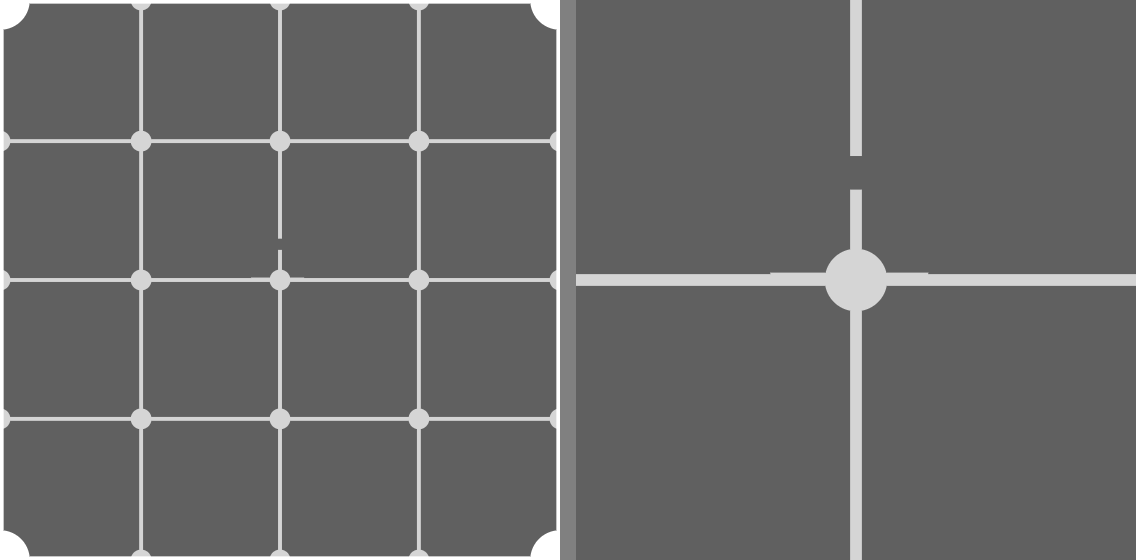
Left: the whole. Right: its middle third, enlarged.
This pattern is drawn by a three.js fragment shader. Its source:

```glsl
varying vec2 vUv;

const vec3 PAPER = vec3(1.0);
const vec3 PANEL = vec3(0.376);
const vec3 LINE = vec3(0.835);

const float PITCH = 0.248;
const float LINE_HALF = 0.0035;
const float DOT_RADIUS = 0.0186;
const float PANEL_HALF = 0.4935;
const float CORNER_RADIUS = 0.0532;

float boxDistance(vec2 p, vec2 center, vec2 halfSize) {
  vec2 d = abs(p - center) - halfSize;
  return length(max(d, 0.0)) + min(max(d.x, d.y), 0.0);
}

float circleDistance(vec2 p, vec2 center, float radius) {
  return length(p - center) - radius;
}

float coverage(float d, float pixel) {
  return clamp(0.5 - d / pixel, 0.0, 1.0);
}

// Nearest grid crossing; the outermost ones sit on the canvas border
vec2 nearestNode(vec2 p, float pitch) {
  vec2 index = clamp(floor((p - 0.5) / pitch + 0.5), -2.0, 2.0);
  vec2 onBorder = step(1.5, abs(index));
  return 0.5 + mix(index * pitch, sign(index) * 0.5, onBorder);
}

// Grid lines with a break above the center and a slight thickening across it
float gridDistance(vec2 p, vec2 node, float halfWidth) {
  vec2 lines = abs(p - node) - halfWidth;
  float gap = boxDistance(p, vec2(0.5, 0.5638), vec2(0.012, 0.01));
  float sliver = boxDistance(p, vec2(0.496, 0.5022), vec2(0.047, 0.0022));
  float vertical = max(lines.x, -gap);
  return min(min(vertical, lines.y), sliver);
}

// Square panel with a round bite out of each corner
float panelDistance(vec2 p, float halfSize, float biteRadius) {
  float square = boxDistance(p, vec2(0.5), vec2(halfSize));
  vec2 corner = step(0.5, p);
  return max(square, -circleDistance(p, corner, biteRadius));
}

void main() {
  float pixel = max(fwidth(vUv.x), 0.00001);
  vec2 node = nearestNode(vUv, PITCH);

  float grid = gridDistance(vUv, node, LINE_HALF);
  float dots = circleDistance(vUv, node, DOT_RADIUS);
  float panel = panelDistance(vUv, PANEL_HALF, CORNER_RADIUS);

  vec3 color = mix(PANEL, LINE, coverage(min(grid, dots), pixel));
  color = mix(PAPER, color, coverage(panel, pixel));
  gl_FragColor = vec4(color, 1.0);
}
```
